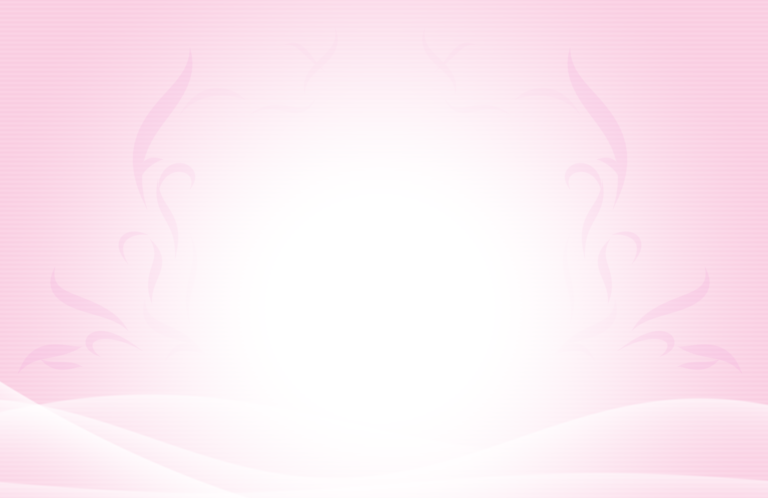
This background is drawn by a Shadertoy shader. Its source:

```glsl
// Soft pink backdrop with a white glow, mirrored scrollwork and flowing translucent waves.

const float ASPECT = 1.536;
const vec2 GLOW_CENTER = vec2(0.76, 0.38);
const vec3 WHITE = vec3(1.0);
const vec3 PINK = vec3(0.98, 0.815, 0.89);
const vec3 LILAC = vec3(0.965, 0.74, 0.885);

vec2 cubicPoint(vec2 a, vec2 b, vec2 c, vec2 d, float t) {
    float s = 1.0 - t;
    return s * s * s * a + 3.0 * s * s * t * b + 3.0 * s * t * t * c + t * t * t * d;
}

// Coverage of a curved stroke that tapers to a point at both ends.
float flourish(vec2 p, vec2 a, vec2 b, vec2 c, vec2 d, float width, float blur) {
    vec2 low = min(min(a, b), min(c, d)) - width - blur;
    vec2 high = max(max(a, b), max(c, d)) + width + blur;
    if (any(lessThan(p, low)) || any(greaterThan(p, high))) return 0.0;
    const int STEPS = 20;
    float dist = 1.0;
    vec2 from = a;
    for (int i = 1; i <= STEPS; i++) {
        vec2 to = cubicPoint(a, b, c, d, float(i) / float(STEPS));
        vec2 span = to - from;
        float h = clamp(dot(p - from, span) / dot(span, span), 0.0, 1.0);
        float t = (float(i) - 1.0 + h) / float(STEPS);
        dist = min(dist, length(p - from - span * h) - width * sin(3.14159 * t));
        from = to;
    }
    return 1.0 - smoothstep(-blur, blur, dist);
}

// Scrollwork on one side; x runs outward from the mirror axis.
float scrollwork(vec2 p, float blur) {
    // Tall flame and its barb
    float ink = flourish(p, vec2(0.38, 0.904), vec2(0.364, 0.79), vec2(0.54, 0.76), vec2(0.466, 0.58), 0.018, blur);
    ink = max(ink, flourish(p, vec2(0.484, 0.63), vec2(0.48, 0.67), vec2(0.46, 0.68), vec2(0.434, 0.68), 0.008, blur));
    // Hooked curl and hanging tail
    ink = max(ink, flourish(p, vec2(0.38, 0.62), vec2(0.35, 0.67), vec2(0.44, 0.69), vec2(0.444, 0.61), 0.009, blur));
    ink = max(ink, flourish(p, vec2(0.444, 0.64), vec2(0.45, 0.57), vec2(0.396, 0.57), vec2(0.41, 0.48), 0.009, blur));
    // Middle curl and stem
    ink = max(ink, flourish(p, vec2(0.504, 0.47), vec2(0.54, 0.52), vec2(0.50, 0.54), vec2(0.464, 0.528), 0.006, blur));
    ink = max(ink, flourish(p, vec2(0.46, 0.52), vec2(0.42, 0.47), vec2(0.47, 0.45), vec2(0.456, 0.39), 0.010, blur));
    // Outer wing, curl and leaf
    ink = max(ink, flourish(p, vec2(0.65, 0.464), vec2(0.68, 0.38), vec2(0.55, 0.40), vec2(0.504, 0.336), 0.013, blur));
    ink = max(ink, flourish(p, vec2(0.56, 0.284), vec2(0.61, 0.31), vec2(0.57, 0.36), vec2(0.476, 0.296), 0.009, blur));
    ink = max(ink, flourish(p, vec2(0.724, 0.25), vec2(0.69, 0.31), vec2(0.64, 0.29), vec2(0.596, 0.304), 0.013, blur));
    ink = max(ink, flourish(p, vec2(0.68, 0.28), vec2(0.65, 0.256), vec2(0.62, 0.27), vec2(0.596, 0.264), 0.008, blur));
    // Pale inner sprigs
    float pale = flourish(p, vec2(0.47, 0.40), vec2(0.48, 0.33), vec2(0.40, 0.34), vec2(0.36, 0.30), 0.011, blur);
    pale = max(pale, flourish(p, vec2(0.43, 0.276), vec2(0.40, 0.32), vec2(0.37, 0.30), vec2(0.35, 0.29), 0.008, blur));
    pale = max(pale, flourish(p, vec2(0.38, 0.53), vec2(0.35, 0.46), vec2(0.40, 0.42), vec2(0.38, 0.35), 0.006, blur));
    // Pale upper sprigs
    pale = max(pale, flourish(p, vec2(0.40, 0.77), vec2(0.36, 0.83), vec2(0.30, 0.82), vec2(0.27, 0.80), 0.008, blur));
    pale = max(pale, flourish(p, vec2(0.26, 0.77), vec2(0.20, 0.81), vec2(0.16, 0.75), vec2(0.13, 0.80), 0.006, blur));
    pale = max(pale, flourish(p, vec2(0.09, 0.944), vec2(0.07, 0.88), vec2(0.16, 0.87), vec2(0.15, 0.81), 0.007, blur));
    pale = max(pale, flourish(p, vec2(0.19, 0.91), vec2(0.16, 0.92), vec2(0.15, 0.89), vec2(0.11, 0.856), 0.005, blur));
    return max(ink, 0.35 * pale);
}

// A veil that is brightest at its upper edge and fades downward.
float veil(float y, float edge, float depth, float blur) {
    float below = edge - y;
    return smoothstep(-blur, blur, below) * exp(-max(below, 0.0) / depth);
}

float cosineEdge(float x, float base, float height, float crest, float frequency) {
    return base + height * cos((x - crest) * frequency);
}

void mainImage(out vec4 fragColor, in vec2 fragCoord) {
    vec2 p = fragCoord / iResolution.xy * vec2(ASPECT, 1.0);
    float blur = 1.0 / iResolution.y;

    // Radial glow
    float tint = smoothstep(0.19, 0.85, distance(p, GLOW_CENTER));
    vec3 color = mix(WHITE, PINK, tint);

    // Scrollwork, mirrored and fading into the glow
    vec2 mirrored = vec2(abs(p.x - GLOW_CENTER.x), p.y);
    color = mix(color, LILAC, 0.5 * tint * scrollwork(mirrored, blur));

    // Fine horizontal lines
    color -= vec3(0.004, 0.012, 0.008) * tint * cos(6.28318 * p.y * 111.0);

    // Waves, from back to front
    float hump = cosineEdge(p.x, 0.15, 0.058, 0.3, 3.9);
    float ridge = cosineEdge(p.x, 0.12, 0.08, 1.4, 4.3);
    float swell = cosineEdge(p.x, 0.03, 0.02, 1.2, 4.0);
    float slope = 0.234 - 0.62 * p.x + 0.3 * p.x * p.x;
    float humpFade = 1.0 - smoothstep(0.8, 1.1, p.x);
    color = mix(color, WHITE, 0.6 * humpFade * veil(p.y, hump, 0.06, 1.5 * blur));
    color = mix(color, WHITE, 0.65 * veil(p.y, ridge, 0.06, 1.5 * blur));
    color = mix(color, WHITE, 0.55 * veil(p.y, swell, 0.04, 1.5 * blur));
    color = mix(color, WHITE, 0.75 * veil(p.y, slope, 0.09, 1.5 * blur));

    fragColor = vec4(clamp(color, 0.0, 1.0), 1.0);
}
```
